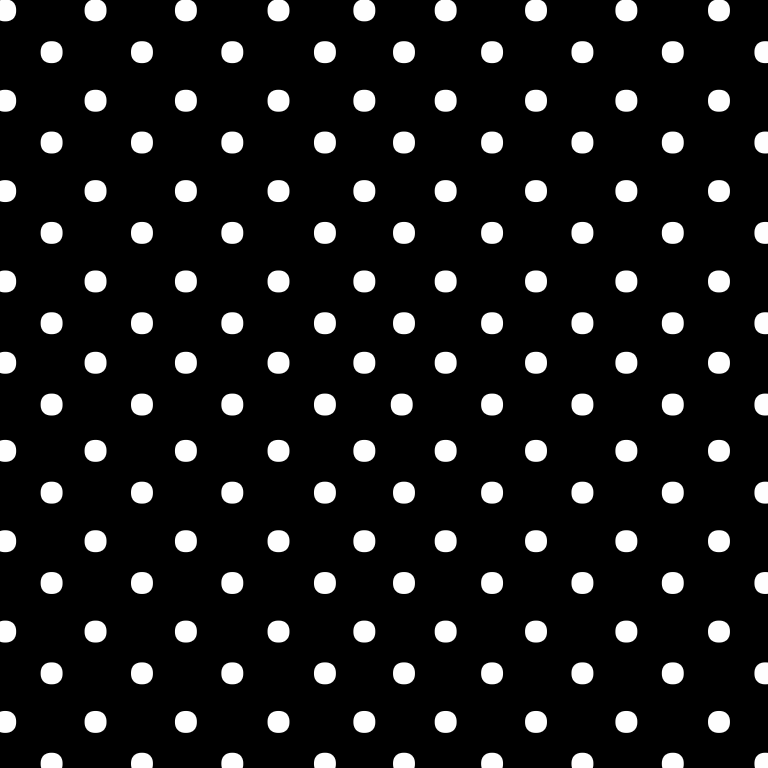
This pattern is drawn by a Shadertoy shader. Its source:

```glsl
#define GRID 340.0                 // layout units across the canvas
#define PITCH 40.0                 // spacing of dots within a lattice
#define COUNT 9                    // repeats across and down
#define RADIUS 4.85
#define SQUARENESS 2.3             // 2 is a true circle
#define START_A vec2(2.3, 4.6)     // first dot of each lattice, from top left
#define START_B vec2(22.85, 23.1)
#define PAPER vec3(0.0)
#define INK vec3(0.995)

// Slightly squared circle, negative inside
float dotDistance(vec2 p) {
    vec2 q = pow(abs(p) + 1e-5, vec2(SQUARENESS));
    return pow(q.x + q.y, 1.0 / SQUARENESS) - RADIUS;
}

// Whole-unit slips that squeeze the lattice near the middle
float columnSlip(float column, bool second) {
    vec4 jumps = second ? vec4(1.0, -5.0, -1.0, 1.0) : vec4(1.0, -2.0, -4.0, 1.0);
    return dot(jumps, step(vec4(3.0, 4.0, 5.0, 8.0), vec4(column)));
}

float rowSlip(float row) {
    return -4.0 * step(4.0, row) - step(5.0, row);
}

vec2 dotCenter(vec2 cell, bool second) {
    vec2 slip = vec2(columnSlip(cell.x, second), rowSlip(cell.y));
    // One dot at the heart of the second lattice sits a unit to the left
    if (second && cell == vec2(4.0)) slip.x -= 1.0;
    return (second ? START_B : START_A) + PITCH * cell + slip;
}

void mainImage(out vec4 fragColor, in vec2 fragCoord) {
    float pixel = GRID / min(iResolution.x, iResolution.y);
    vec2 p = vec2(fragCoord.x, iResolution.y - fragCoord.y) * pixel;

    // Nearest dot of the two interleaved lattices
    float d = GRID;
    for (int row = 0; row < COUNT; row++) {
        for (int column = 0; column < COUNT; column++) {
            vec2 cell = vec2(column, row);
            d = min(d, dotDistance(p - dotCenter(cell, false)));
            d = min(d, dotDistance(p - dotCenter(cell, true)));
        }
    }

    // Antialiased coverage
    float coverage = clamp(0.5 - d / pixel, 0.0, 1.0);
    fragColor = vec4(mix(PAPER, INK, coverage), 1.0);
}
```
